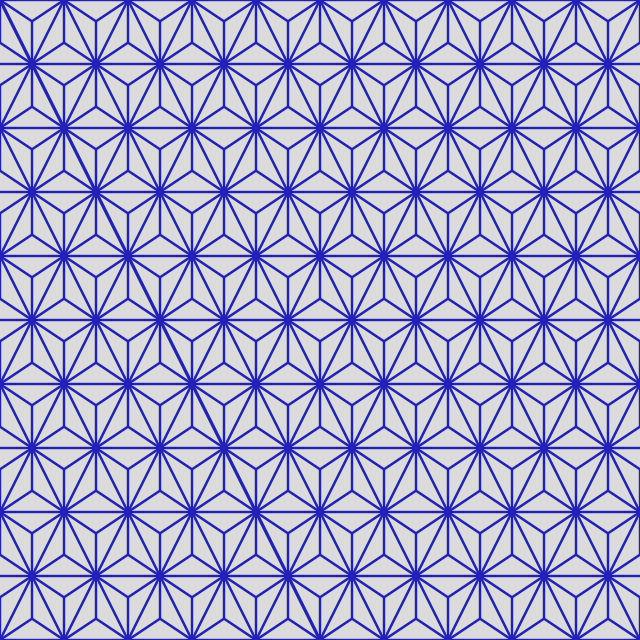
This pattern is drawn by a three.js fragment shader. Its source:

```glsl
// Hemp-leaf lattice: ten rows of ten triangles, each split by three arms
// that meet at its centre. Every point is folded into one half triangle,
// and the distance to its nearest line is inked in blue on pale grey.
varying vec2 vUv;

float segmentDistance(vec2 p, vec2 a, vec2 b) {
  vec2 ab = b - a;
  return length(p - a - ab * clamp(dot(p - a, ab) / dot(ab, ab), 0.0, 1.0));
}

// Fold into the right half of an upright triangle with its apex at (0, 1)
vec2 foldToHalfTriangle(vec2 p) {
  float shift = 0.5 * mod(floor(p.y), 2.0);
  vec2 q = vec2(abs(fract(p.x + shift) - 0.5), fract(p.y));
  return 2.0 * q.x + q.y > 1.0 ? vec2(0.5, 1.0) - q : q;
}

float latticeDistance(vec2 p) {
  vec2 q = foldToHalfTriangle(p);
  vec2 centre = vec2(0.0, 1.0 / 3.0);
  float sides = min(q.y, (1.0 - 2.0 * q.x - q.y) / sqrt(5.0));
  float arms = min(segmentDistance(q, centre, vec2(0.0, 1.0)),
                   segmentDistance(q, centre, vec2(0.5, 0.0)));
  return min(sides, arms);
}

void main() {
  vec2 p = vUv * 10.0;
  float d = latticeDistance(p);

  // One slightly heavier diagonal, from the top left corner to mid bottom
  d = min(d, abs(2.0 * p.x + p.y - 10.0) / sqrt(5.0) - 0.006);

  // Lines with edges smoothed over about one pixel
  float soft = 0.65 * fwidth(p.x);
  float ink = 1.0 - smoothstep(0.0195 - soft, 0.0195 + soft, d);
  vec3 paper = vec3(0.86);
  vec3 blue = vec3(0.13, 0.13, 0.71);
  gl_FragColor = vec4(mix(paper, blue, ink), 1.0);
}
```
